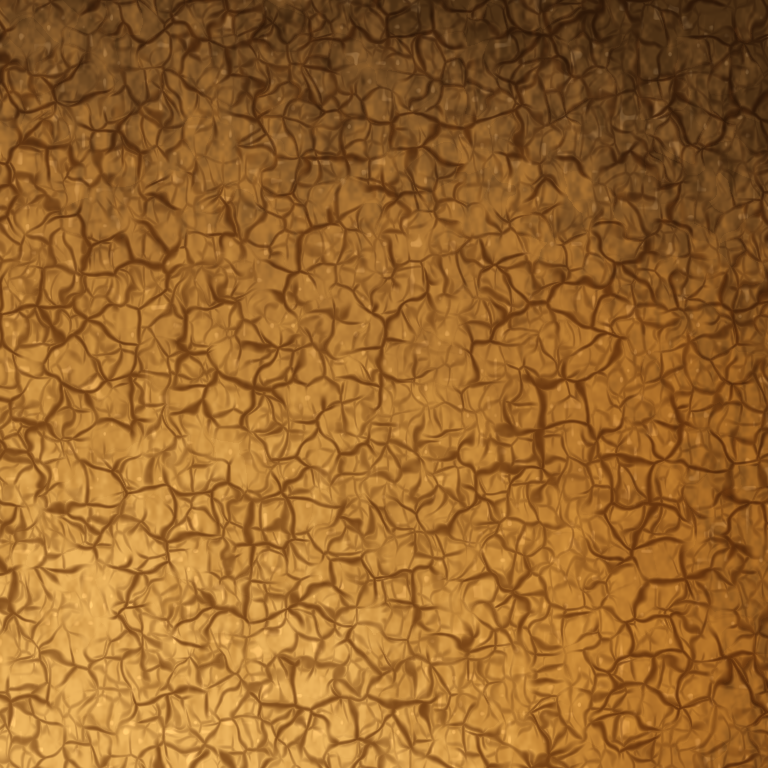
Write a WebGL 2 fragment shader that draws this texture.

```glsl
#version 300 es
precision highp float;
// Draws aged golden varnish with a net of fine brown cracks, lit from the lower left.

uniform vec2 u_resolution;
out vec4 fragColor;

vec2 hash2(vec2 cell) {
  vec3 h = fract(cell.xyx * vec3(0.1031, 0.1030, 0.0973));
  h += dot(h, h.yzx + 33.33);
  return fract((h.xx + h.yz) * h.zy);
}

float valueNoise(vec2 p) {
  vec2 cell = floor(p);
  vec2 f = fract(p);
  f = f * f * (3.0 - 2.0 * f);
  float low = mix(hash2(cell).x, hash2(cell + vec2(1, 0)).x, f.x);
  float high = mix(hash2(cell + vec2(0, 1)).x, hash2(cell + vec2(1, 1)).x, f.x);
  return mix(low, high, f.y);
}

// Layered sines that bend the cell borders
vec2 wobble(vec2 p) {
  vec2 bend = vec2(0.0);
  float amplitude = 0.0045;
  for (int i = 0; i < 3; i++) {
    bend += amplitude * sin(p.yx * vec2(71.0, 63.0) + p * vec2(29.0, -37.0) + float(i) * 2.1);
    p = mat2(0.8, 0.6, -0.6, 0.8) * p * 1.9;
    amplitude *= 0.55;
  }
  return bend;
}

// Cellular noise: x = distance to the nearest border, y = random value of the cell
vec2 cellBorder(vec2 p, float jitter) {
  vec2 home = floor(p);
  vec2 nearest = vec2(0.0);
  vec2 nearestCell = home;
  float best = 8.0;
  for (int y = -1; y <= 1; y++)
    for (int x = -1; x <= 1; x++) {
      vec2 cell = home + vec2(x, y);
      vec2 d = cell + 0.5 + jitter * (hash2(cell) - 0.5) - p;
      if (dot(d, d) < best) {
        best = dot(d, d);
        nearest = d;
        nearestCell = cell;
      }
    }
  float border = 8.0;
  for (int y = -2; y <= 2; y++)
    for (int x = -2; x <= 2; x++) {
      vec2 cell = nearestCell + vec2(x, y);
      vec2 d = cell + 0.5 + jitter * (hash2(cell) - 0.5) - p;
      vec2 across = d - nearest;
      if (dot(across, across) > 0.0001)
        border = min(border, dot(0.5 * (nearest + d), normalize(across)));
    }
  return vec2(border, hash2(nearestCell + 17.0).y);
}

// Soft crack line whose width swells and fades along its course
float crack(float border, float halfWidth, float presence, float pixel) {
  float width = halfWidth * (0.35 + 0.95 * presence);
  float line = 1.0 - smoothstep(width * 0.15, width * 1.5 + pixel, border);
  return line * smoothstep(0.22, 0.62, presence);
}

// Brightness falls toward the top and toward the right edge
float lighting(vec2 uv) {
  float rise = 0.85 * pow(uv.y, 1.6);
  float side = 0.6 * pow(uv.x, 2.5) * (1.0 - 0.7 * uv.y);
  return 1.0 - rise - side;
}

vec3 varnish(float light) {
  vec3 color = mix(vec3(0.30, 0.19, 0.08), vec3(0.48, 0.32, 0.15), smoothstep(0.0, 0.28, light));
  color = mix(color, vec3(0.68, 0.46, 0.20), smoothstep(0.2, 0.52, light));
  color = mix(color, vec3(0.79, 0.56, 0.25), smoothstep(0.45, 0.78, light));
  return mix(color, vec3(0.93, 0.71, 0.37), smoothstep(0.7, 1.05, light));
}

void main() {
  vec2 uv = gl_FragCoord.xy / u_resolution;
  float pixel = 1.0 / min(u_resolution.x, u_resolution.y);
  vec2 p = uv + wobble(uv) + 0.007 * (vec2(valueNoise(uv * 55.0), valueNoise(uv * 55.0 + 40.0)) - 0.5);

  // Three generations of cracks: broad, medium, and fine upright ones
  vec2 broad = cellBorder(p * vec2(18.0, 20.0), 0.85);
  vec2 medium = cellBorder(p * vec2(31.0, 27.0) + 7.3, 0.9);
  vec2 fine = cellBorder(p * vec2(58.0, 34.0) + 3.1, 0.9);
  float broadCrack = crack(broad.x / 19.0, 0.0033, valueNoise(uv * 24.0 + 5.0), pixel);
  float mediumCrack = crack(medium.x / 29.0, 0.0027, valueNoise(uv * 31.0 + 60.0), pixel);
  float fineCrack = crack(fine.x / 46.0, 0.0022, valueNoise(uv * 37.0 + 90.0), pixel);
  float cracks = max(broadCrack, max(0.8 * mediumCrack, 0.42 * fineCrack));

  // Mottled surface with upright grain
  float cloud = valueNoise(uv * 7.0 + 21.0) - 0.5;
  float grain = valueNoise(uv * vec2(125.0, 48.0)) - 0.5;
  float speckle = valueNoise(uv * vec2(190.0, 150.0) + 31.0) - 0.5;
  float light = lighting(uv) + 0.10 * cloud + 0.17 * grain + 0.10 * speckle;
  light += 0.07 * (medium.y - 0.5) + 0.05 * (broad.y - 0.5);
  vec3 color = varnish(light);

  // Warmer, deeper tone at the lower right
  float warmth = smoothstep(0.45, 1.0, uv.x) * (1.0 - smoothstep(0.45, 0.9, uv.y));
  color *= mix(vec3(1.0), vec3(1.0, 0.93, 0.74), warmth);

  // Brown cracks, then sparse pale glints on the flakes
  color = mix(color, color * vec3(0.56, 0.44, 0.30), 0.92 * cracks);
  float glint = smoothstep(0.80, 0.97, valueNoise(uv * vec2(110.0, 85.0) + 71.0));
  color += 0.11 * glint * (1.0 - cracks) * vec3(1.0, 0.92, 0.75);

  fragColor = vec4(color, 1.0);
}
```
